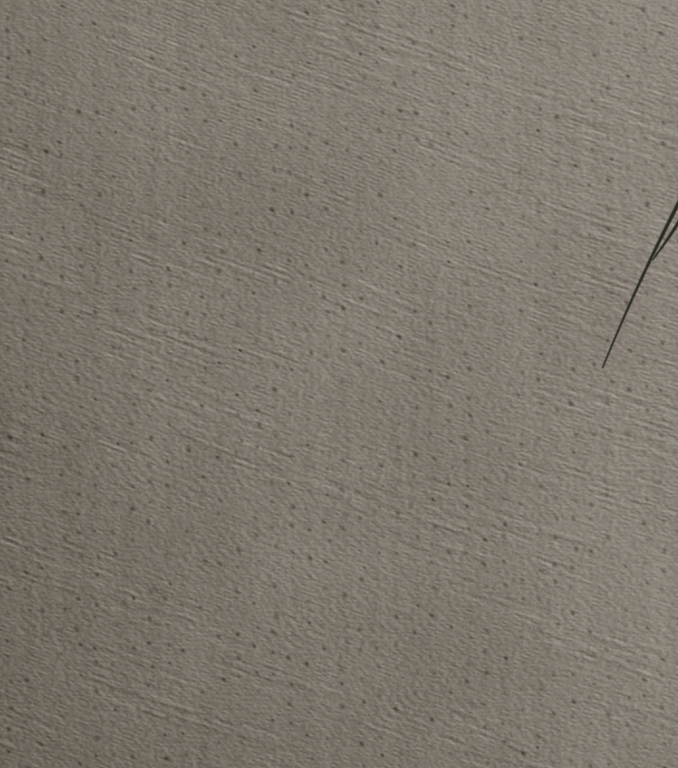
Reproduce this texture procedurally as a Shadertoy shader.

```glsl
const vec3 CLAY = vec3(0.496, 0.467, 0.427);
const vec3 HAIR_COLOR = vec3(0.13, 0.14, 0.11);
const vec2 LIGHT_SLOPE = vec2(0.080, 0.050);
const float BRUSH_ANGLE = -0.34;
const vec2 GRAIN_SCALE = vec2(190.0, 370.0);
const vec2 STREAK_SCALE = vec2(24.0, 250.0);
const float GRIT_SCALE = 400.0;
const float GRAIN_STRENGTH = 0.075;
const float GRIT_STRENGTH = 0.055;
const float STREAK_STRENGTH = 0.085;
const float MOTTLE_STRENGTH = 0.06;
const float COLUMN_STRENGTH = 0.022;
const vec2 PORE_SPACING = vec2(0.023, 0.029);
const float PORE_SHEAR = 0.32;
const float PORE_RADIUS = 0.0058;
const float PORE_DEPTH = 0.17;
const float PORE_SHARE = 0.85;
const float HAIR_WIDTH = 0.0026;

float hash(vec2 p) {
    return fract(sin(dot(p, vec2(127.1, 311.7))) * 43758.5453);
}

float noise(vec2 p) {
    vec2 i = floor(p), f = fract(p);
    f = f * f * (3.0 - 2.0 * f);
    float low = mix(hash(i), hash(i + vec2(1.0, 0.0)), f.x);
    float high = mix(hash(i + vec2(0.0, 1.0)), hash(i + 1.0), f.x);
    return mix(low, high, f.y);
}

float fbm(vec2 p) {
    float sum = 0.0, weight = 0.5;
    for (int i = 0; i < 4; i++) {
        sum += weight * noise(p);
        p = p * 2.03 + 17.3;
        weight *= 0.5;
    }
    return sum;
}

vec2 rotate(vec2 p, float angle) {
    float c = cos(angle), s = sin(angle);
    return vec2(c * p.x + s * p.y, c * p.y - s * p.x);
}

// Relief of the brushed surface, lit from one side
float brushedRelief(vec2 p) {
    vec2 q = rotate(p, BRUSH_ANGLE);
    q.y += 0.02 * noise(p * 3.0);
    vec2 g = q * GRAIN_SCALE;
    float grain = noise(g) - noise(g + vec2(0.5, 1.0));
    float grit = noise(p * GRIT_SCALE + 70.0) - 0.5;
    vec2 s = q * STREAK_SCALE;
    float streak = noise(s + 40.0) - noise(s + vec2(40.0, 41.0));
    streak *= smoothstep(0.05, 0.4, abs(streak));
    float patches = smoothstep(0.3, 0.75, noise(q * vec2(7.0, 26.0) + 9.0));
    return GRAIN_STRENGTH * grain + GRIT_STRENGTH * grit + STREAK_STRENGTH * patches * streak;
}

// Scattered pits in loose upright columns and sloping rows
float pores(vec2 p) {
    vec2 g = vec2(p.x, p.y + PORE_SHEAR * p.x) / PORE_SPACING;
    g.y += 0.6 * hash(vec2(floor(g.x), 5.0));
    vec2 cell = floor(g);
    vec2 jitter = vec2(hash(cell + 3.1), hash(cell + 8.7)) - 0.5;
    vec2 d = (fract(g) - 0.5 - jitter * vec2(0.35, 0.5)) * PORE_SPACING;
    d.y -= PORE_SHEAR * d.x;
    d = rotate(d, BRUSH_ANGLE - 0.4) * vec2(0.85, 1.2);
    float size = PORE_RADIUS * mix(0.6, 1.0, hash(cell + 21.0));
    float present = step(hash(cell + 33.0), PORE_SHARE);
    float depth = mix(0.3, 1.0, pow(hash(cell + 47.0), 1.5));
    return present * depth * (1.0 - smoothstep(0.0, size, length(d)));
}

// Curved strand, thin at the tip and thicker toward the root
float strand(vec2 p, vec2 tip, vec2 root, float bend) {
    vec2 axis = root - tip;
    float t = clamp(dot(p - tip, axis) / dot(axis, axis), 0.0, 1.0);
    vec2 side = normalize(vec2(-axis.y, axis.x));
    vec2 onCurve = tip + axis * t + side * bend * 4.0 * t * (1.0 - t);
    float halfWidth = HAIR_WIDTH * mix(0.4, 1.0, t);
    float blur = 0.0007 + 0.7 / iResolution.y;
    return 1.0 - smoothstep(halfWidth - blur, halfWidth + blur, length(p - onCurve));
}

void mainImage(out vec4 fragColor, in vec2 fragCoord) {
    vec2 p = fragCoord / iResolution.y;
    vec2 uv = fragCoord / iResolution.xy;

    // Broad light and soft stains
    float tone = dot(uv - 0.5, LIGHT_SLOPE);
    tone += MOTTLE_STRENGTH * (fbm(p * vec2(5.0, 7.0)) - 0.47);
    tone += COLUMN_STRENGTH * (noise(vec2(p.x * 80.0, p.y * 5.0)) - 0.5);

    // Surface detail
    tone += brushedRelief(p) - PORE_DEPTH * pores(p) + 0.006;
    vec3 color = CLAY + tone;

    // Two dark strands at the right edge
    float hair = strand(p, vec2(0.785, 0.522), vec2(0.890, 0.748), 0.003);
    hair = max(hair, strand(p, vec2(0.850, 0.662), vec2(0.890, 0.721), -0.001));
    color = mix(color, HAIR_COLOR, 0.92 * hair);

    fragColor = vec4(clamp(color, 0.0, 1.0), 1.0);
}
```
